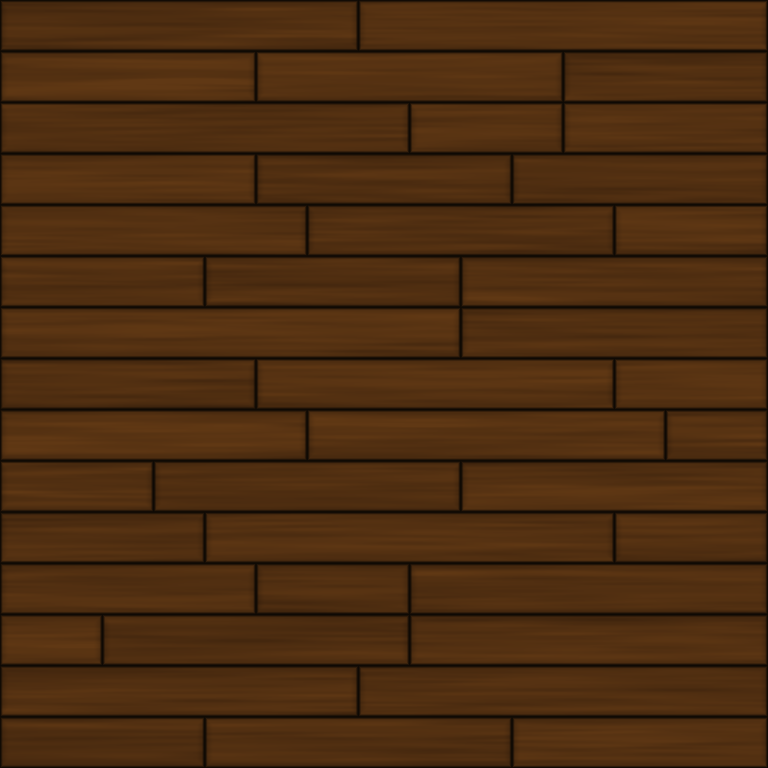
This texture is drawn by a Shadertoy shader. Its source:

```glsl
// Dark brown wooden floor: fifteen rows of planks with staggered butt joints.
// Each plank gets its own seed, which drives its tone, its layered-sine grain
// and stretched cellular streaks; soft dark seams follow the plank edges.

const int ROWS = 15;
const float GRID = 15.0;             // joints sit on a grid of 1/15 canvas

// Joint positions per row, from the top; 15 is the right border (no joint).
const int FIRST_JOINT[ROWS]  = int[](7, 5, 8, 5, 6, 4, 9, 5, 6, 3, 4, 5, 2, 7, 4);
const int SECOND_JOINT[ROWS] = int[](15, 11, 11, 10, 12, 9, 15, 12, 13, 9, 12, 8, 8, 15, 10);

const vec3 WOOD_DARK  = vec3(0.265, 0.152, 0.055);
const vec3 WOOD_LIGHT = vec3(0.375, 0.218, 0.077);
const vec3 SEAM_COLOR = vec3(0.055, 0.035, 0.015);

const float SEAM_WIDTH  = 0.0042;    // half width of the soft seam
const float SHADE_WIDTH = 0.012;     // reach of the shading beside it

float hash(vec2 p) {
    vec3 q = fract(vec3(p.xyx) * 0.1031);
    q += dot(q, q.yzx + 33.33);
    return fract((q.x + q.y) * q.z);
}

// Left and right ends of the plank at x, in canvas units.
vec2 plankSpan(float x, int row) {
    float a = float(FIRST_JOINT[row]) / GRID;
    float b = float(SECOND_JOINT[row]) / GRID;
    if (x < a) return vec2(0.0, a);
    return x < b ? vec2(a, b) : vec2(b, 1.0);
}

// Cellular streaks: each cell adds a soft lighter or darker spot.
float streaks(vec2 p, float seed) {
    vec2 cell = floor(p);
    float sum = 0.0;
    for (int j = -1; j <= 1; j++) {
        for (int i = -1; i <= 1; i++) {
            vec2 id = cell + vec2(i, j);
            vec2 key = id + seed * 97.0;
            vec2 center = id + vec2(hash(key), hash(key + 41.7));
            float strength = 2.0 * hash(key + 83.1) - 1.0;
            sum += strength * (1.0 - smoothstep(0.1, 0.9, length(p - center)));
        }
    }
    return sum;
}

// Layered sines across the plank, bent and faded slowly along it.
float grainBands(float x, float v, float seed) {
    float sum = 0.0, freq = 5.0, amp = 0.5;
    for (int i = 0; i < 4; i++) {
        float phase = 6.2832 * hash(vec2(seed * 211.0, float(i) * 7.3));
        float bend = 0.6 * sin(x * (4.0 + 3.0 * float(i)) + phase);
        float fade = 0.7 + 0.3 * sin(x * 9.0 + phase * 2.0);
        sum += amp * fade * sin(v * freq + bend + phase);
        freq *= 2.1;
        amp *= 0.72;
    }
    return sum;
}

// Wood tone of one plank, from 0 (dark) to 1 (light).
float woodTone(vec2 uv, float v, float seed) {
    float tone = 0.58 + 0.28 * (hash(vec2(seed * 61.0, 5.0)) - 0.5);
    tone += 0.26 * grainBands(uv.x, v, seed);
    tone += 0.20 * streaks(uv * vec2(4.0, 110.0), seed);
    tone += 0.20 * streaks(uv * vec2(9.0, 240.0), seed + 0.37);
    return clamp(tone, 0.0, 1.0);
}

void mainImage(out vec4 fragColor, in vec2 fragCoord) {
    vec2 uv = fragCoord / iResolution.xy;
    float pixel = 1.0 / min(iResolution.x, iResolution.y);

    // Find the plank
    float down = (1.0 - uv.y) * float(ROWS);
    int row = clamp(int(floor(down)), 0, ROWS - 1);
    float v = fract(down);
    vec2 span = plankSpan(uv.x, row);
    float seed = hash(vec2(float(row) + 1.0, span.x * GRID + 3.0));

    // Wood
    vec3 color = mix(WOOD_DARK, WOOD_LIGHT, woodTone(uv, v, seed));

    // Seams and the shading beside them
    float toRow = min(v, 1.0 - v) / float(ROWS);
    float toJoint = min(uv.x - span.x, span.y - uv.x);
    float edge = min(toRow, toJoint);
    color *= mix(0.84, 1.0, smoothstep(0.0, SHADE_WIDTH, edge));
    color = mix(SEAM_COLOR, color, smoothstep(0.0, max(SEAM_WIDTH, 1.5 * pixel), edge));

    fragColor = vec4(color, 1.0);
}
```
